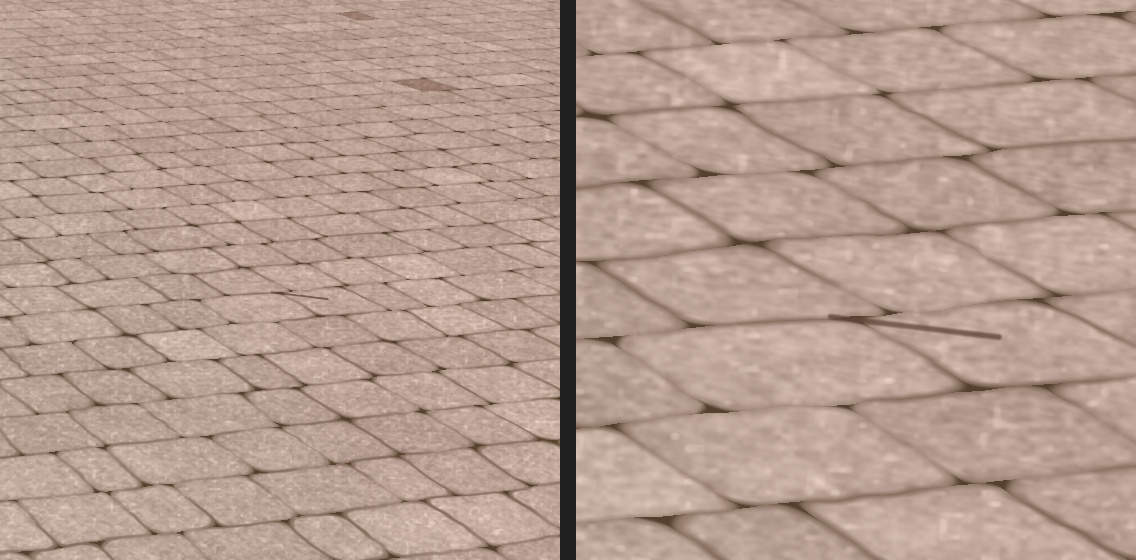
Left, the full canvas; right, a detail of the centre.
A three.js fragment shader for this texture:

```glsl
// Worn pinkish paving stones receding towards a high horizon.
// Canvas points are projected to ground rows; each row is split at jittered joints
// into rounded boxes, with per-stone tint, speckled grain and dirt in the gaps.

varying vec2 vUv;

// Projection: both joint directions meet on the horizon
const float HORIZON = 1.586;
const float ROW_VANISH_X = 12.6;
const float CROSS_VANISH_X = -1.43;
const float ROW_SCALE = 25.8;
const float CROSS_SCALE = 8.7;
const float ROW_PHASE = 0.38;

// Stone shape, in row heights
const float STONE_LENGTH = 1.2;
const float JOINT_JITTER = 0.46;
const float HALF_GAP = 0.018;
const float CORNER_RADIUS = 0.20;
const float EDGE_SOFTNESS = 0.0021;

// Colours
const vec3 STONE_GREY = vec3(0.733, 0.652, 0.600);
const vec3 STONE_PINK = vec3(0.737, 0.640, 0.590);
const vec3 STONE_DARK = vec3(0.570, 0.450, 0.395);
const vec3 JOINT_DUST = vec3(0.530, 0.440, 0.375);
const vec3 JOINT_DEEP = vec3(0.330, 0.250, 0.180);
const vec3 MOSS = vec3(0.370, 0.310, 0.140);
const vec3 TWIG = vec3(0.370, 0.270, 0.220);

float hash(vec2 p) {
  return fract(sin(dot(p, vec2(127.1, 311.7))) * 43758.5453);
}

float noise(vec2 p) {
  vec2 i = floor(p);
  vec2 f = fract(p);
  f = f * f * (3.0 - 2.0 * f);
  return mix(mix(hash(i), hash(i + vec2(1.0, 0.0)), f.x),
             mix(hash(i + vec2(0.0, 1.0)), hash(i + 1.0), f.x), f.y);
}

float roundedBox(vec2 p, vec2 halfSize, float radius) {
  vec2 q = abs(p) - halfSize + radius;
  return length(max(q, 0.0)) + min(max(q.x, q.y), 0.0) - radius;
}

float segment(vec2 p, vec2 a, vec2 b) {
  vec2 ab = b - a;
  return length(p - a - ab * clamp(dot(p - a, ab) / dot(ab, ab), 0.0, 1.0));
}

// Position of the cross joint that opens stone i of a row
float jointAt(float i, float row) {
  return i + JOINT_JITTER * (hash(vec2(i, row + 40.0)) - 0.5);
}

void main() {
  // Ground position, with slightly wandering and chipped joints
  float depth = HORIZON - vUv.y;
  vec2 ground = vec2(CROSS_SCALE * (vUv.x - CROSS_VANISH_X),
                     ROW_SCALE * (1.0 - vUv.x / ROW_VANISH_X)) / depth;
  ground.y -= ROW_PHASE;
  vec2 wander = vec2(noise(ground * 1.1), noise(ground * 1.3 + 31.0)) - 0.5;
  vec2 chips = vec2(noise(ground * 7.0 + 13.0), noise(ground * 7.0 + 57.0)) - 0.5;
  vec2 g = ground + 0.10 * wander + 0.035 * chips;
  float soft = EDGE_SOFTNESS * ROW_SCALE / (depth * depth);

  // Stone that holds this point
  float row = floor(g.y);
  float u = g.x + hash(vec2(row, 7.0));
  float i = floor(u);
  if (u < jointAt(i, row)) i -= 1.0;
  else if (u >= jointAt(i + 1.0, row)) i += 1.0;
  float left = jointAt(i, row);
  float right = jointAt(i + 1.0, row);
  vec2 id = vec2(i, row);

  // Rounded outline
  vec2 local = vec2((u - 0.5 * (left + right)) * STONE_LENGTH, g.y - row - 0.5);
  vec2 halfSize = vec2(0.5 * (right - left) * STONE_LENGTH, 0.5) - HALF_GAP;
  halfSize -= 0.022 * vec2(hash(id + 3.0), hash(id + 9.0));
  float radius = CORNER_RADIUS * mix(0.5, 1.2, hash(id + 17.0));
  float dist = roundedBox(local, halfSize, radius);

  // Tint of each stone, with a few dark ones
  vec3 stone = mix(STONE_GREY, STONE_PINK, smoothstep(0.1, 0.9, 0.6 * vUv.x + 0.5 * vUv.y));
  stone += 0.045 * (hash(id) - 0.5);
  stone += 0.03 * step(0.90, hash(id + 23.0));
  stone = mix(stone, STONE_DARK, 0.75 * step(0.993, hash(id + 51.0)));

  // Blotches, grain and pale specks; ground grain fades with distance
  float near = clamp(0.05 / soft, 0.3, 1.0);
  float grain = noise(ground * vec2(17.0, 14.0)) - 0.5;
  float fine = noise(vUv * vec2(150.0, 190.0)) - 0.5;
  float finest = noise(vUv * vec2(260.0, 300.0) + 19.0) - 0.5;
  float speck = smoothstep(0.70, 0.95, noise(vUv * vec2(125.0, 150.0) + 70.0));
  stone += 0.05 * (noise(ground * 2.7 + 11.0) - 0.5);
  stone += near * (0.075 * grain + 0.075 * speck) + 0.075 * fine + 0.05 * finest;
  stone -= 0.025 * smoothstep(-0.12, 0.0, dist);

  // Dirt in the gaps, deepest where corners meet
  float pit = smoothstep(0.022, 0.085, dist);
  vec3 joint = mix(JOINT_DUST, JOINT_DEEP, pit);
  float damp = smoothstep(0.62, 0.85, noise(ground * 0.6 + 5.0));
  float mossiness = damp * pit * smoothstep(0.5, 0.0, vUv.y) * vUv.x;
  joint = mix(joint, MOSS, 0.9 * mossiness);

  // Lines come and go along the gap, but the corner pits always show
  float cover = smoothstep(-soft, soft, dist) * min(1.0, 4.0 * HALF_GAP / soft);
  float filled = smoothstep(0.15, 0.75, noise(ground * vec2(2.3, 1.9) + 83.0));
  cover *= mix(mix(0.40, 1.0, filled), 1.0, pit);
  vec3 color = mix(stone, joint, cover);

  // One fallen twig
  float twig = segment(vUv, vec2(0.485, 0.478), vec2(0.585, 0.466));
  color = mix(color, TWIG, 0.75 * (1.0 - smoothstep(0.0005, 0.0028, twig)));

  gl_FragColor = vec4(color, 1.0);
}
```
